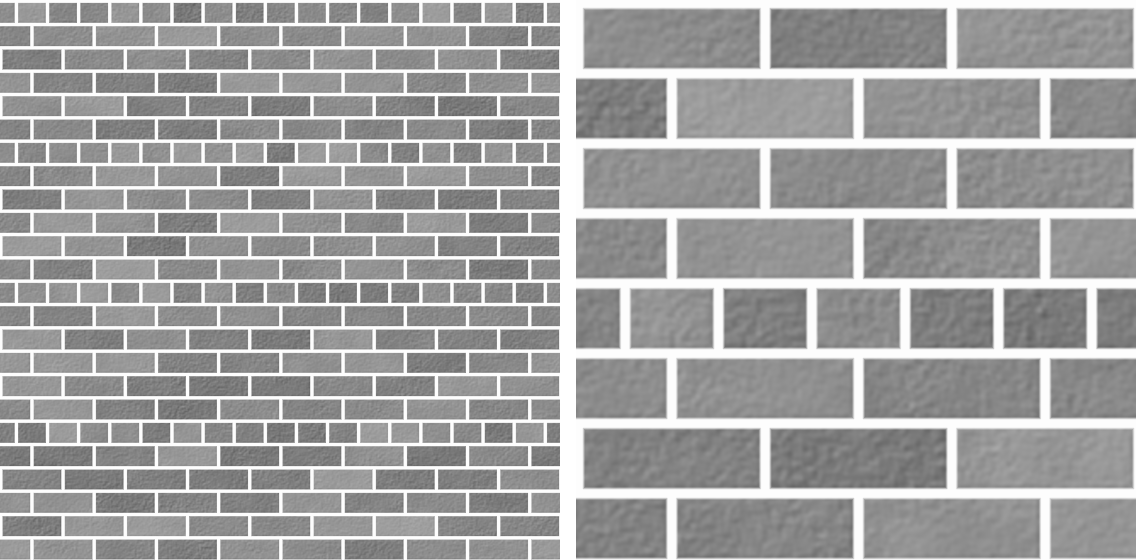
Left: the whole. Right: its middle third, enlarged.
Reproduce this texture procedurally as a Shadertoy shader.

```glsl
// Grey brick wall with white mortar: 24 courses, every sixth made of 18 short
// headers, the others of 9 long stretchers in running bond. Each brick gets a
// hashed tone, wrapping cloudy wear and an embossed, leathery grain.

const float COURSES = 24.0;
const float STRETCHERS = 9.0;
const float HEADERS = 18.0;
const float HEADER_PERIOD = 6.0;
const vec2 WALL_OFFSET = vec2(0.0015, 0.0021);
const float MORTAR_HALF = 0.0031;
const float EDGE_SOFTNESS = 0.0011;
const vec3 MORTAR = vec3(0.993);
const float DARK_TONE = 0.475;
const float LIGHT_TONE = 0.612;

float hash(vec2 cell, float seed) {
    uvec3 q = uvec3(ivec3(vec3(cell, seed)));
    uint n = q.x * 1597u + q.y * 51749u + q.z * 7919u;
    n = (n ^ (n >> 15)) * 73244475u;
    n = (n ^ (n >> 13)) * 19349663u;
    n ^= n >> 16;
    return float(n & 65535u) / 65535.0;
}

// Value noise that repeats after a whole number of cells
float wrapNoise(vec2 uv, vec2 cells, float seed) {
    vec2 p = uv * cells;
    vec2 i = floor(p);
    vec2 f = p - i;
    f = f * f * (3.0 - 2.0 * f);
    vec2 a = mod(i, cells);
    vec2 b = mod(i + 1.0, cells);
    float low = mix(hash(a, seed), hash(vec2(b.x, a.y), seed), f.x);
    float high = mix(hash(vec2(a.x, b.y), seed), hash(b, seed), f.x);
    return mix(low, high, f.y);
}

float grainHeight(vec2 uv) {
    return 0.65 * wrapNoise(uv, vec2(210.0, 230.0), 3.0)
         + 0.35 * wrapNoise(uv, vec2(330.0, 350.0), 4.0);
}

// Slope of the grain towards a light at the upper left
float emboss(vec2 uv, float reach) {
    vec2 toLight = vec2(-reach, -reach);
    return grainHeight(uv - toLight) - grainHeight(uv + toLight);
}

float boxDistance(vec2 p, vec2 halfSize) {
    vec2 d = abs(p) - halfSize;
    return length(max(d, 0.0)) + min(max(d.x, d.y), 0.0);
}

// Returns the position from the brick centre; outputs its id and cell size
vec2 brickCell(vec2 uv, out vec2 id, out vec2 size) {
    float y = uv.y * COURSES;
    float course = mod(floor(y), COURSES);
    bool isHeader = mod(course, HEADER_PERIOD) < 0.5;
    float count = isHeader ? HEADERS : STRETCHERS;
    float shift = (isHeader || mod(course, 2.0) > 0.5) ? 0.5 : 0.0;
    float x = uv.x * count + shift;
    id = vec2(mod(floor(x), count), course);
    size = 1.0 / vec2(count, COURSES);
    return (fract(vec2(x, y)) - 0.5) * size;
}

float brickTone(vec2 uv, vec2 id, vec2 local, vec2 halfSize) {
    float pick = hash(id, 1.0);
    float tone = mix(DARK_TONE, LIGHT_TONE, pick);

    // Cloudy wear and a slight tilt of light across each brick
    tone += 0.035 * (wrapNoise(uv, vec2(34.0, 46.0), 2.0) - 0.5);
    tone += 0.018 * (hash(id, 5.0) - 0.5) * local.x / halfSize.x;

    // Grain, deeper on darker bricks and fading in patches
    float patchiness = mix(0.6, 1.2, wrapNoise(uv, vec2(28.0, 40.0), 6.0));
    tone += mix(0.14, 0.075, pick) * patchiness * emboss(uv, 0.0011);

    // Thin shade along the lower and right edges
    vec2 inset = halfSize - local;
    float rim = 1.0 - smoothstep(0.0008, 0.0036, min(inset.x, inset.y));
    return tone - 0.035 * rim;
}

void mainImage(out vec4 fragColor, in vec2 fragCoord) {
    vec2 uv = fragCoord / iResolution.xy;
    uv.y = 1.0 - uv.y;
    uv = fract(uv - WALL_OFFSET);

    vec2 id, size;
    vec2 local = brickCell(uv, id, size);
    vec2 halfSize = 0.5 * size - MORTAR_HALF;

    // Blend brick into mortar with a soft edge
    float blur = max(EDGE_SOFTNESS, 0.7 / iResolution.y);
    float mortar = smoothstep(-blur, blur, boxDistance(local, halfSize));
    vec3 brick = vec3(brickTone(uv, id, local, halfSize));
    fragColor = vec4(mix(brick, MORTAR, mortar), 1.0);
}
```
